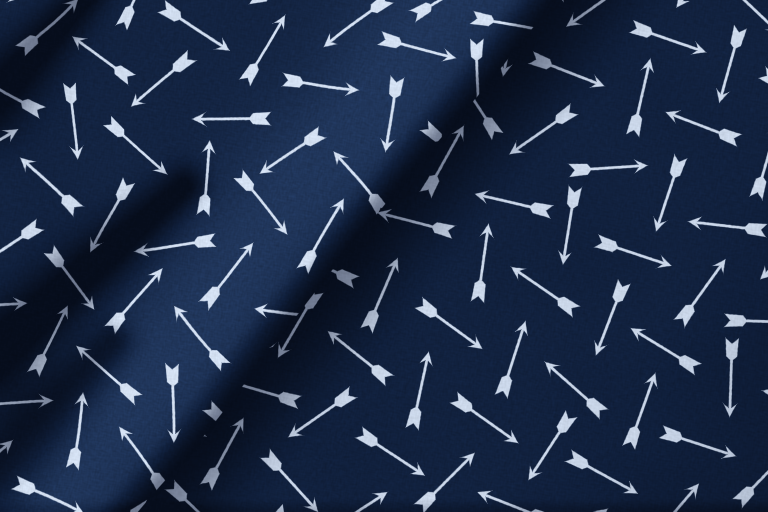
Give the GLSL for this pattern, as a Shadertoy shader.

```glsl
const vec3 CLOTH_DARK = vec3(0.025, 0.052, 0.11);
const vec3 CLOTH_MID = vec3(0.06, 0.12, 0.23);
const vec3 CLOTH_LIT = vec3(0.125, 0.21, 0.355);
const vec3 INK_DARK = vec3(0.40, 0.44, 0.53);
const vec3 INK_LIT = vec3(0.83, 0.88, 0.95);

const float CELL = 0.137;          // spacing of the arrows
const float GRID_TILT = -0.45;     // rotation of the whole grid
const float TURN = 1.15;           // spread of arrow directions
const float JITTER = 0.024;        // spread of arrow positions
const float HALF_LENGTH = 0.077;
const float SHAFT = 0.0027;        // half width of the shaft
const float FEATHER = 0.0128;      // half width of the feathers
const float SOFTNESS = 0.0016;     // edge blur of the print
const float WEAVE = 0.13;          // contrast of the threads

const vec2 FOLD_FOOT = vec2(0.27, 0.0);
const vec2 FOLD_NORMAL = vec2(0.777, -0.63);
const vec2 FOLD_SHIFT = vec2(0.43, 0.29);  // print offset across the fold

vec2 hash22(vec2 p) {
    vec2 k = vec2(dot(p, vec2(127.1, 311.7)), dot(p, vec2(269.5, 183.3)));
    return fract(sin(k) * 43758.55);
}

float gradientNoise(vec2 p) {
    vec2 i = floor(p), f = fract(p);
    vec2 u = f * f * f * (f * (f * 6.0 - 15.0) + 10.0);
    vec2 e = vec2(0.0, 1.0);
    float a = dot(hash22(i) * 2.0 - 1.0, f);
    float b = dot(hash22(i + e.yx) * 2.0 - 1.0, f - e.yx);
    float c = dot(hash22(i + e.xy) * 2.0 - 1.0, f - e.xy);
    float d = dot(hash22(i + e.yy) * 2.0 - 1.0, f - e.yy);
    return mix(mix(a, b, u.x), mix(c, d, u.x), u.y);
}

mat2 rotation(float a) {
    float c = cos(a), s = sin(a);
    return mat2(c, s, -s, c);
}

// Arrow along +x: shaft, barbed head, notched feathers
float arrowDistance(vec2 p) {
    float x = p.x, y = abs(p.y);
    float shaft = max(abs(x) - HALF_LENGTH * 0.85, y - SHAFT);
    float head = max(dot(vec2(x - HALF_LENGTH, y), vec2(0.447, 0.894)),
                     (HALF_LENGTH - 0.016 - 0.7 * y - x) * 0.82);
    float tail = x + HALF_LENGTH;
    float feathers = max(y - FEATHER + 0.06 * tail,
                         max(0.011 - 0.85 * y - tail, tail - 0.045 + 0.85 * y) * 0.76);
    return min(shaft, min(head, feathers));
}

// Neighbouring cells lie crosswise, so that arrows keep clear of each other
float arrowField(vec2 p) {
    p = rotation(-GRID_TILT) * p;
    vec2 home = floor(p / CELL);
    float d = 1.0;
    for (int j = -1; j <= 1; j++)
    for (int i = -1; i <= 1; i++) {
        vec2 cell = home + vec2(i, j);
        vec2 place = hash22(cell + 7.3), turn = hash22(cell + 31.9);
        vec2 center = (cell + 0.5) * CELL + (place - 0.5) * JITTER;
        float angle = 1.5708 * mod(cell.x + cell.y, 2.0)
                    + (turn.x - 0.5) * TURN + 3.14159 * step(0.5, turn.y);
        d = min(d, arrowDistance(rotation(-angle) * (p - center)));
    }
    return d;
}

float printMask(vec2 p) {
    float soft = max(SOFTNESS, 0.7 / iResolution.y);
    float d = arrowField(p) + 0.0007 * gradientNoise(p * 170.0);
    return 1.0 - smoothstep(-soft, soft, d);
}

// Soft shadow along a crease from a to b
float crease(vec2 p, vec2 a, vec2 b, float width) {
    vec2 ab = b - a;
    float t = clamp(dot(p - a, ab) / dot(ab, ab), 0.0, 1.0);
    float d = length(p - a - ab * t) / (width * (0.5 + 0.5 * t));
    return exp(-d * d);
}

float clothLight(vec2 p, float d) {
    float ridge = (d + 0.15) / 0.14;
    float left = 0.60 + 0.42 * exp(-ridge * ridge);
    left -= 0.75 * crease(p, vec2(0.36, 0.635), vec2(-0.02, 0.30), 0.085);
    left -= 0.70 * crease(p, vec2(0.18, 1.02), vec2(-0.02, 0.80), 0.075);
    left -= 0.65 * crease(p, vec2(0.22, 0.33), vec2(-0.02, 0.08), 0.080);
    left *= 1.0 - smoothstep(-0.075, 0.005, d);
    float right = 0.55 * smoothstep(-0.01, 0.20, d) - 0.15 * smoothstep(0.45, 0.95, d);
    float light = mix(left, right, smoothstep(-0.015, 0.015, d));
    return light - 0.25 * smoothstep(0.03, 0.0, p.y) + 0.06 * gradientNoise(p * 5.0);
}

void mainImage(out vec4 fragColor, in vec2 fragCoord) {
    vec2 p = fragCoord / iResolution.y;
    float fold = dot(p - FOLD_FOOT, FOLD_NORMAL) + 0.015 * gradientNoise(p * 3.0);

    // Print on both sides of the fold, gently bent on the left
    vec2 bend = 0.02 * vec2(gradientNoise(p * 4.0), gradientNoise(p * 4.0 + 19.0));
    float side = smoothstep(-0.0015, 0.0015, fold);
    float ink = mix(printMask(p + bend), printMask(p + FOLD_SHIFT), side);

    // Light and threads
    float light = clamp(clothLight(p, fold), 0.0, 1.0);
    vec2 q = rotation(0.2) * p;
    float threads = gradientNoise(q * vec2(260.0, 90.0)) + gradientNoise(q * vec2(90.0, 260.0) + 5.0);

    vec3 cloth = mix(CLOTH_DARK, CLOTH_MID, min(2.0 * light, 1.0));
    cloth = mix(cloth, CLOTH_LIT, max(2.0 * light - 1.0, 0.0));
    vec3 dye = mix(INK_DARK, INK_LIT, smoothstep(-0.15, 0.7, light));
    vec3 color = mix(cloth * (1.0 + WEAVE * threads), dye * (1.0 + 0.4 * WEAVE * threads), ink);
    fragColor = vec4(color, 1.0);
}
```
